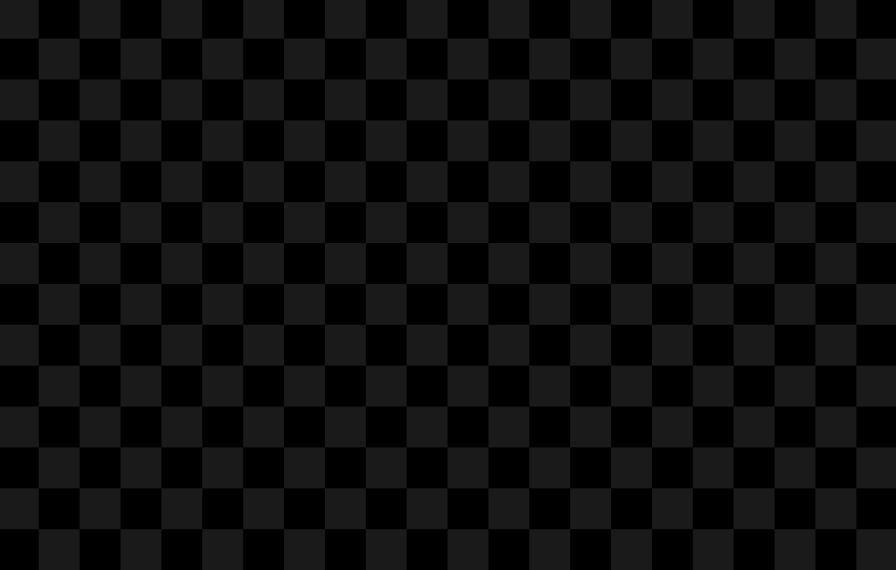
This pattern is drawn by a Shadertoy shader. Its source:

```glsl
// A plain checkerboard of near-black grey and black squares, hung from the
// top left corner. Each axis is a smoothed square wave of +1 and -1; their
// product gives the colour of each square.

const float CELLS_ACROSS = 21.918;          // squares in the canvas width
const vec2 PHASE = vec2(0.052, 0.055);      // part of the first square cut off, left and top
const vec3 LIGHT_SQUARE = vec3(0.102);
const vec3 DARK_SQUARE = vec3(0.0);

// +1 in even cells, -1 in odd cells, with edges one pixel wide
vec2 squareWave(vec2 cell, float pixel) {
    vec2 parity = 1.0 - 2.0 * mod(floor(cell), 2.0);
    vec2 edgeDistance = 0.5 - abs(fract(cell) - 0.5);
    return parity * clamp(edgeDistance / (0.5 * pixel), 0.0, 1.0);
}

void mainImage(out vec4 fragColor, in vec2 fragCoord) {
    // Cell coordinates, measured rightward and downward from the top left
    float pixel = CELLS_ACROSS / iResolution.x;
    vec2 fromTopLeft = vec2(fragCoord.x, iResolution.y - fragCoord.y);
    vec2 cell = fromTopLeft * pixel + PHASE;

    // Squares of equal parity on both axes are light
    vec2 wave = squareWave(cell, pixel);
    float lightness = 0.5 + 0.5 * wave.x * wave.y;
    fragColor = vec4(mix(DARK_SQUARE, LIGHT_SQUARE, lightness), 1.0);
}
```
